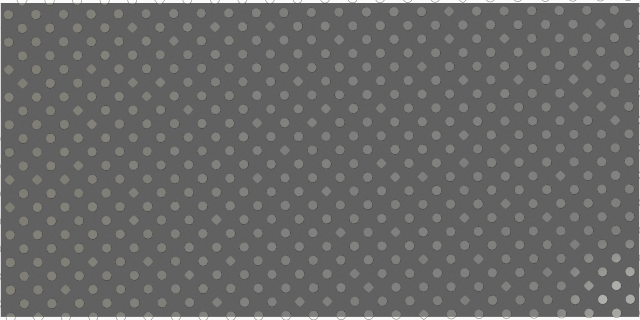
Give the GLSL for this pattern, as a WebGL 2 fragment shader.

```glsl
#version 300 es
precision highp float;
// Worn grey polka dots on a dark ground, slightly tilted, with thin white margins.

uniform vec2 u_resolution;
out vec4 outColor;

// Lengths are in canvas heights
const float PITCH = 0.08607;              // dot spacing along a row
const float TILT = 0.0076;                // lattice rotation, radians
const vec2 FIRST_DOT = vec2(0.0262, 0.9540);
const float DOT_RADIUS = 0.0142;
const float EDGE_SOFTNESS = 0.0016;
const float RIM_WIDTH = 0.0014;
const float RIM_STRENGTH = 0.45;
const float DIAMOND_SHARE = 0.16;         // share of dots worn to a diamond
const float MARGIN_TOP = 0.0095;
const float MARGIN_BOTTOM = 0.0100;
const float MARGIN_SIDE = 0.0022;
const float GRAIN = 0.008;

const vec3 GROUND = vec3(0.380);
const vec3 DOT = vec3(0.500, 0.500, 0.492);
const vec3 DOT_WARM = vec3(0.505, 0.500, 0.465);
const vec3 DOT_BRIGHT = vec3(0.690, 0.690, 0.675);
const vec3 RIM = vec3(0.200);
const vec3 PAPER = vec3(0.980);
const vec3 OUTLINE = vec3(0.690, 0.690, 0.680);

float hash(vec2 p) {
    vec3 q = fract(vec3(p.xyx) * 0.1031);
    q += dot(q, q.yzx + 33.33);
    return fract((q.x + q.y) * q.z);
}

vec2 gradient(vec2 cell) {
    float angle = 6.28319 * hash(cell + 40.0);
    return vec2(cos(angle), sin(angle));
}

float gradientNoise(vec2 p) {
    vec2 i = floor(p), f = p - i;
    vec2 u = f * f * f * (f * (f * 6.0 - 15.0) + 10.0);
    float a = dot(gradient(i), f);
    float b = dot(gradient(i + vec2(1, 0)), f - vec2(1, 0));
    float c = dot(gradient(i + vec2(0, 1)), f - vec2(0, 1));
    float d = dot(gradient(i + vec2(1, 1)), f - vec2(1, 1));
    return mix(mix(a, b, u.x), mix(c, d, u.x), u.y);
}

// Nearest point of a square lattice that also has a dot in each cell centre
vec2 nearestDot(vec2 q) {
    vec2 corner = floor(q + 0.5);
    vec2 centre = floor(q) + 0.5;
    return distance(q, corner) < distance(q, centre) ? corner : centre;
}

void main() {
    vec2 p = gl_FragCoord.xy / u_resolution.y;
    float aspect = u_resolution.x / u_resolution.y;
    float pixel = 1.0 / u_resolution.y;
    float soft = max(EDGE_SOFTNESS, 0.7 * pixel);

    // Lattice position
    float c = cos(TILT), s = sin(TILT);
    vec2 q = mat2(c, -s, s, c) * (p - FIRST_DOT) / PITCH;
    vec2 id = nearestDot(q);
    vec2 offset = (q - id) * PITCH;
    vec2 key = id * 2.0 + 100.0;

    // Dot shape: mostly round, some worn to a diamond
    float roundDist = length(offset);
    float diamondDist = 0.84 * (abs(offset.x) + abs(offset.y));
    float worn = step(1.0 - DIAMOND_SHARE, hash(key));
    float radius = DOT_RADIUS * (0.98 + 0.04 * hash(key + 7.0));
    float dist = mix(roundDist, diamondDist, 0.65 * worn) - radius;
    float fill = 1.0 - smoothstep(-soft, soft, dist);

    // Dot colour: warmer at the left, brighter in the lower right corner
    float warm = 1.0 - smoothstep(0.0, 0.45 * aspect, p.x);
    float corner = 1.0 - smoothstep(0.08, 0.25, distance(p, vec2(aspect - 0.04, 0.03)));
    vec3 dotColor = mix(DOT, DOT_WARM, warm);
    dotColor *= 0.985 + 0.03 * hash(key + 19.0);
    dotColor = mix(dotColor, DOT_BRIGHT, corner * (0.5 + 0.5 * hash(key + 31.0)));

    // Patchy dark rim, heavier below and to the right
    float side = dot(offset / max(roundDist, 1e-4), vec2(0.6, -0.8));
    float patches = smoothstep(-0.15, 0.35, gradientNoise(p * 190.0) + 0.2 * side);
    float rimWidth = max(RIM_WIDTH, 0.7 * pixel);
    float rim = 1.0 - smoothstep(0.0, rimWidth, abs(dist - RIM_WIDTH));
    rim *= patches * RIM_STRENGTH * (1.0 - 0.7 * worn);

    vec3 color = mix(GROUND, dotColor, fill);
    color = mix(color, RIM, rim);
    color += GRAIN * gradientNoise(p * 120.0);

    // White margins where only faint dot outlines remain
    float line = 1.0 - smoothstep(0.0, rimWidth * 1.3, abs(dist));
    vec3 margin = mix(PAPER, OUTLINE, line);
    float inside = min(p.y - MARGIN_BOTTOM, 1.0 - MARGIN_TOP - p.y);
    inside = min(inside, min(p.x, aspect - p.x) - MARGIN_SIDE);
    color = mix(margin, color, smoothstep(-0.5 * pixel, 0.5 * pixel, inside));

    outColor = vec4(color, 1.0);
}
```
